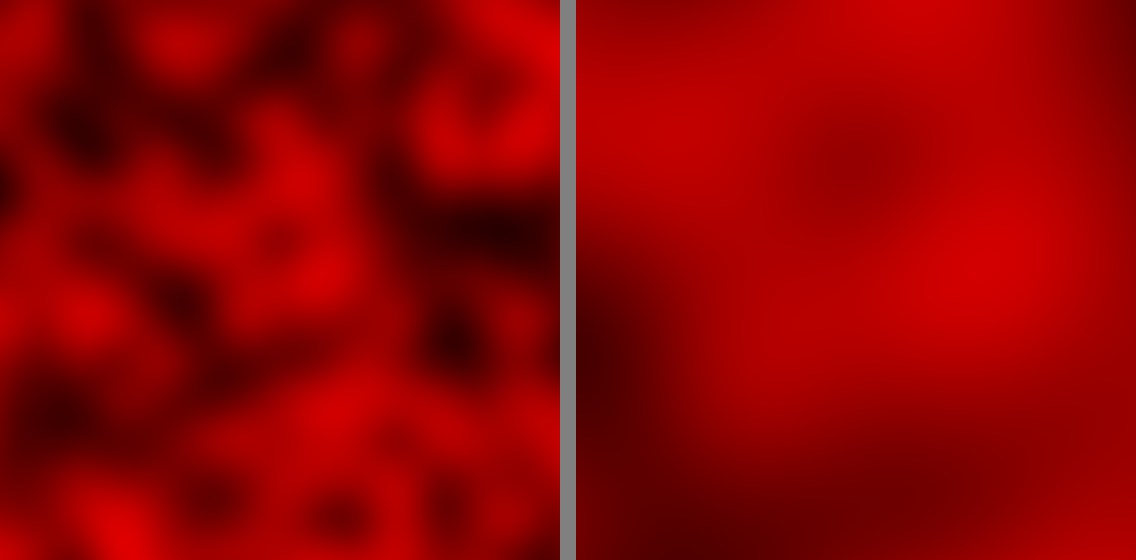
Left, the full canvas; right, a detail of the centre.
Reproduce this texture procedurally as a WebGL 1 fragment shader.

```glsl
precision highp float;
// Soft, blurry red clouds: random lattice values blended by a Gaussian kernel.

uniform vec2 u_resolution;

const float CELLS = 14.0;        // lattice cells across the canvas
const float BLUR = 0.69;         // kernel sigma, in cells
const float MEAN_RED = 0.57;     // average brightness
const float CONTRAST = 0.145;    // standard deviation of brightness
const float SKEW = 0.004;        // deepens the dark spots, tames the bright ones
const float MIN_RED = 0.13;
const float MAX_RED = 0.88;
const vec2 SEED = vec2(17.0, 41.0);
const float UNIFORM_SD = 0.2887; // deviation of a uniform 0..1 value

float hash(vec2 p) {
  return fract(sin(dot(p, vec2(127.1, 311.7))) * 43758.5453);
}

// Gaussian-filtered white noise with zero mean and unit variance
float cloudNoise(vec2 p) {
  vec2 cell = floor(p);
  vec2 local = p - cell;
  float total = 0.0;
  float power = 0.0;
  for (int j = -2; j <= 3; j++) {
    for (int i = -2; i <= 3; i++) {
      vec2 corner = vec2(float(i), float(j));
      vec2 d = local - corner;
      float weight = exp(-dot(d, d) / (2.0 * BLUR * BLUR));
      total += weight * (hash(cell + corner + SEED) - 0.5);
      power += weight * weight;
    }
  }
  return total / (UNIFORM_SD * sqrt(power));
}

void main() {
  vec2 uv = gl_FragCoord.xy / min(u_resolution.x, u_resolution.y);
  float n = cloudNoise(uv * CELLS);
  float red = MEAN_RED + CONTRAST * n - SKEW * n * n;
  gl_FragColor = vec4(clamp(red, MIN_RED, MAX_RED), 0.0, 0.0, 1.0);
}
```
